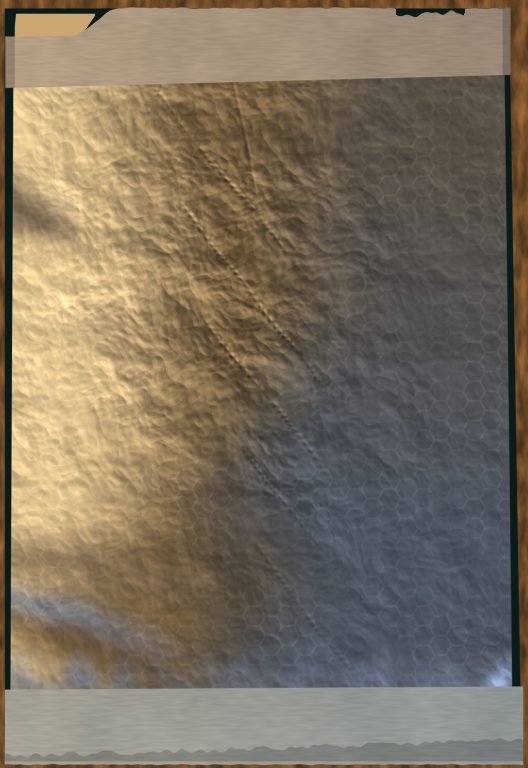
This texture is drawn by a WebGL 1 fragment shader. Its source:

```glsl
precision highp float;
// A crinkled foil sheet on a dark mat over wood, held by two strips of cloth tape.
// A warm-to-cool ramp colours the foil; gradient noise, beaded creases and a
// honeycomb emboss form a height field that is lit by finite differences.

uniform vec2 u_resolution;

#define PAGE_HEIGHT 1.4545
#define RELIEF 0.021
#define WRINKLE_SCALE 11.0
#define HEX_COUNT 27.0
#define HEX_GLOW 0.036
#define CREASE_GAP 0.098
#define CREASE_WIDTH 0.0038
#define BEAD_FREQ 440.0
#define GOLD vec3(0.88, 0.765, 0.56)
#define BRONZE vec3(0.45, 0.365, 0.245)
#define SLATE vec3(0.32, 0.312, 0.305)
#define COOL vec3(0.30, 0.33, 0.375)

vec2 hashGradient(vec2 cell) {
  float a = fract(sin(dot(cell, vec2(127.1, 311.7))) * 4375.85) * 6.2832;
  return vec2(cos(a), sin(a));
}

float noise(vec2 p) {
  vec2 i = floor(p), f = fract(p);
  vec2 w = f * f * f * (f * (f * 6.0 - 15.0) + 10.0);
  float a = dot(hashGradient(i), f);
  float b = dot(hashGradient(i + vec2(1, 0)), f - vec2(1, 0));
  float c = dot(hashGradient(i + vec2(0, 1)), f - vec2(0, 1));
  float d = dot(hashGradient(i + 1.0), f - 1.0);
  return mix(mix(a, b, w.x), mix(c, d, w.x), w.y);
}

float fbm(vec2 p) {
  float sum = 0.0, amp = 1.0;
  for (int i = 0; i < 4; i++) {
    sum += amp * noise(p);
    p = mat2(1.6, 1.2, -1.2, 1.6) * p + 3.7;
    amp *= 0.46;
  }
  return sum;
}

// Distance to the border of flat-topped hexagons of unit height.
float hexBorder(vec2 p) {
  vec2 s = vec2(1.732, 1.0);
  vec2 a = mod(p, s) - 0.5 * s, b = mod(p + 0.5 * s, s) - 0.5 * s;
  vec2 g = abs(dot(a, a) < dot(b, b) ? a : b);
  return 0.5 - max(g.y, dot(g, vec2(0.866, 0.5)));
}

// Parallel beaded folds, each starting further down the sheet.
float creases(vec2 p) {
  float along = dot(p, vec2(0.62, 0.78));
  float across = dot(p, vec2(0.78, -0.62)) + 0.012 * noise(p * 7.0);
  float sum = 0.0;
  for (int i = 0; i < 5; i++) {
    float k = float(i), start = 0.28 + 0.20 * k;
    float d = (across - 0.125 + CREASE_GAP * k) / CREASE_WIDTH;
    float span = smoothstep(start, start + 0.06, along)
               * (1.0 - smoothstep(start + 0.38, start + 0.56, along));
    sum += span * exp(-d * d) * (0.55 + 0.45 * cos(along * BEAD_FREQ + 9.0 * noise(p * 12.0)));
  }
  return sum * (0.9 + 1.2 * noise(p * 15.0));
}

float foilHeight(vec2 p) {
  float fold = (p.x - 0.445 - 0.19 * (p.y - 0.16) - 0.006 * noise(p * 9.0)) / 0.004;
  float ridge = exp(-fold * fold) * (1.0 - smoothstep(0.28, 0.45, p.y));
  vec2 crumple = p + 0.02 * vec2(noise(p * 8.0), noise(p * 8.0 + 5.0));
  float facets = abs(noise(crumple * 21.0 + 4.0)) + 0.4 * abs(noise(crumple * 46.0));
  return 0.72 * fbm(crumple * WRINKLE_SCALE) - 0.42 * facets + 0.14 * creases(p) + 0.09 * ridge;
}

// Soft elliptical patch, tilted by a slope.
float patchAt(vec2 p, vec2 center, vec2 size, float slope) {
  vec2 d = p - center;
  d.y -= slope * d.x;
  d /= size;
  return exp(-dot(d, d));
}

vec3 foil(vec2 p) {
  vec2 warp = p + 0.05 * vec2(noise(p * 5.0), noise(p * 5.0 + 8.0));
  float goldT = warp.x + 0.05 * (1.0 - smoothstep(0.2, 0.5, p.y)) + 0.16 * smoothstep(0.9, 1.12, p.y);
  float slateEdge = mix(0.59, 0.46, smoothstep(0.55, 0.95, p.y));
  float shadeSide = smoothstep(slateEdge - 0.14, slateEdge + 0.14, warp.x);
  vec3 col = mix(GOLD, BRONZE, smoothstep(0.10, 0.46, goldT));
  col = mix(col, SLATE, shadeSide);
  col += vec3(0.025, 0.0, -0.035) * (1.0 - smoothstep(0.2, 0.6, p.y)) * shadeSide;
  col = mix(col, COOL, smoothstep(0.50, 1.05, p.y) * shadeSide);
  // Reflected patches: left shadow, lower bronze folds and sky-blue streaks.
  col = mix(col, vec3(0.40, 0.34, 0.27), 0.85 * patchAt(warp, vec2(0.02, 0.39), vec2(0.12, 0.042), 0.4));
  col = mix(col, vec3(0.50, 0.42, 0.32), 0.75 * patchAt(warp, vec2(0.12, 1.06), vec2(0.26, 0.04), 0.2));
  col = mix(col, vec3(0.38, 0.28, 0.17), 0.9 * patchAt(warp, vec2(0.18, 1.21), vec2(0.22, 0.055), 0.3));
  col = mix(col, vec3(0.48, 0.50, 0.54), 0.85 * patchAt(warp, vec2(0.10, 1.15), vec2(0.22, 0.032), 0.38));
  col = mix(col, vec3(0.31, 0.27, 0.22), 0.7 * patchAt(warp, vec2(0.45, 1.08), vec2(0.10, 0.18), 0.0));
  float rim = smoothstep(1.22, 1.30, p.y + 0.05 * noise(p * 16.0));
  col = mix(col, vec3(0.42, 0.46, 0.55), rim * (0.45 + 0.5 * noise(p * vec2(18, 12))));
  col += vec3(0.18, 0.22, 0.30) * patchAt(warp, vec2(0.95, 1.28), vec2(0.04, 0.03), -0.8);
  // Lit wrinkles, strongest where warm light meets shade.
  vec2 light = vec2(0.5, -0.86) * 0.0015;
  float shade = (foilHeight(p - light) - foilHeight(p + light)) / 0.0030 * RELIEF;
  float rough = 0.24 + 0.66 * patchAt(p, vec2(0.43, 0.48), vec2(0.23, 0.45), 0.0);
  shade *= rough;
  shade /= 1.0 + 0.8 * abs(shade);
  col *= 1.0 + shade + 0.6 * shade * max(shade, 0.0);
  float aa = HEX_COUNT / u_resolution.x;
  float line = 1.0 - smoothstep(0.02, 0.04 + aa, hexBorder(p * HEX_COUNT));
  return col + HEX_GLOW * line * vec3(1.0, 0.94, 0.82) * (0.7 + noise(p * 7.0));
}

float inside(float v, float lo, float hi) {
  float aa = 0.8 / u_resolution.x;
  return smoothstep(lo - aa, lo + aa, v) * (1.0 - smoothstep(hi - aa, hi + aa, v));
}

void main() {
  vec2 uv = gl_FragCoord.xy / u_resolution;
  vec2 p = vec2(uv.x, (1.0 - uv.y) * PAGE_HEIGHT); // y runs downwards
  float down = 1.0 - uv.y, torn = noise(p * vec2(45, 20));
  // Wood and mat.
  vec3 col = vec3(0.43, 0.29, 0.15) * (1.0 + 0.6 * fbm(p * vec2(45, 16)));
  col = mix(col, vec3(0.04, 0.11, 0.10), inside(p.x, 0.009, mix(0.964, 0.988, down)) * inside(p.y, 0.016, 1.42));
  float foilMask = inside(p.x, mix(0.026, 0.019, down), mix(0.954, 0.972, down));
  col = mix(col, foil(p), foilMask * inside(p.y, 0.13, 1.32));
  // Paper corner and cloth tape.
  float corner = inside(p.x, 0.028 + 0.1 * max(0.05 - p.y, 0.0), 0.18 - 0.7 * max(p.y - 0.03, 0.0));
  col = mix(col, vec3(0.80, 0.65, 0.44), corner * inside(p.y, 0.026, 0.075));
  float weave = 1.0 + 0.07 * noise(p * vec2(28, 210)) + 0.06 * fbm(p * 8.0);
  float overlap = 0.82 + 0.18 * inside(p.x, 0.028, 0.952);
  float notch = inside(p.x, 0.75, 0.88) * (0.009 + 0.012 * torn);
  float topEdge = mix(0.069, 0.015, smoothstep(0.13, 0.23, p.x)) + notch + 0.003 * torn;
  float topTape = inside(p.y, topEdge, 0.167 - 0.026 * p.x) * inside(p.x, 0.010, 0.967);
  col = mix(col, mix(vec3(0.71, 0.63, 0.52), vec3(0.59, 0.52, 0.46), p.x) * weave * overlap, topTape);
  float bottomTape = inside(p.y, 1.306 - 0.006 * p.x, 1.448 + 0.003 * torn) * inside(p.x, 0.009, 0.991);
  vec3 cloth = mix(vec3(0.64, 0.63, 0.58), vec3(0.56, 0.59, 0.59), p.x) * weave;
  cloth *= 1.0 - 0.18 * inside(p.y, 1.434 - 0.035 * p.x + 0.012 * torn, 1.442);
  col = mix(col, cloth, bottomTape);
  gl_FragColor = vec4(clamp(col, 0.0, 1.0), 1.0);
}
```
